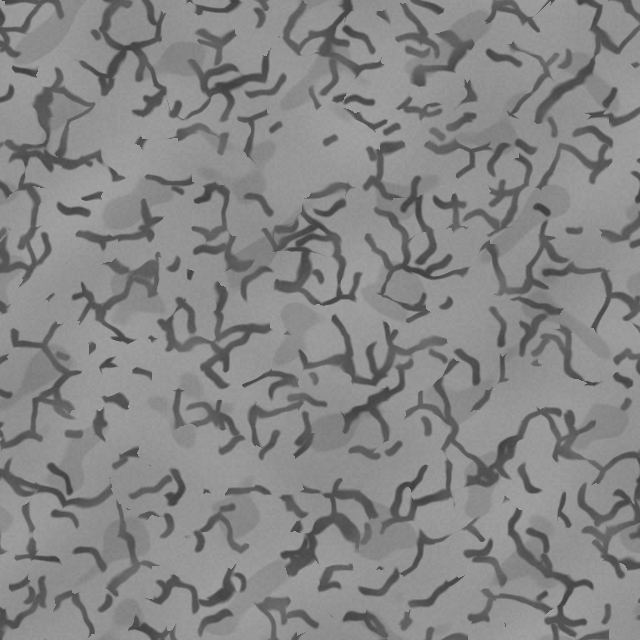
Reproduce this texture procedurally as a WebGL 1 fragment shader.

```glsl
precision highp float;

// Dark, broken worm-like flakes scattered over a mottled grey ground.
// Branching flakes are randomly kept borders of a warped cellular pattern;
// loose flakes are bent capsules, one per grid cell. Layered sines add mottling.

uniform vec2 u_resolution;

const float NET_CELLS = 17.0;
const float FLAKE_CELLS = 15.0;
const float HALF_WIDTH = 0.0054;

float hash(vec2 p) {
  vec3 q = fract(p.xyx * vec3(0.1031, 0.1030, 0.0973));
  q += dot(q, q.yzx + 33.33);
  return fract((q.x + q.y) * q.z);
}

vec2 hash2(vec2 p) {
  return vec2(hash(p + 17.3), hash(p + 71.9));
}

// Irregular sum of sines, roughly -1 to 1.
float waves(vec2 p, float seed) {
  p += 0.8 * sin(p.yx * vec2(0.73, 0.61) + seed);
  float sum = sin(dot(p, vec2(0.95, 0.37)) + seed);
  sum += sin(dot(p, vec2(-0.58, 1.13)) + seed * 1.7);
  sum += 0.7 * sin(dot(p, vec2(1.61, -1.27)) + seed * 2.3);
  sum += 0.5 * sin(dot(p, vec2(1.13, 2.41)) + seed * 3.1);
  return sum / 2.4;
}

vec2 warp(vec2 p) {
  vec2 bend = vec2(waves(p * 2.3, 1.4), waves(p * 2.3, 5.2));
  vec2 wiggle = vec2(waves(p * 5.1, 2.6), waves(p * 5.1, 8.3));
  return p + 0.19 * bend + 0.05 * wiggle;
}

vec2 sitePoint(vec2 cell) {
  return cell + 0.04 + 0.92 * hash2(cell);
}

// Distance to the nearest kept cell border, in cell units.
float brokenBorders(vec2 p, float keep) {
  vec2 base = floor(p);
  vec2 homeCell = base;
  vec2 home = vec2(0.0);
  float nearest = 9.0;
  for (int y = -1; y <= 1; y++) {
    for (int x = -1; x <= 1; x++) {
      vec2 cell = base + vec2(float(x), float(y));
      vec2 offset = sitePoint(cell) - p;
      float d = dot(offset, offset);
      if (d < nearest) {
        nearest = d;
        home = offset;
        homeCell = cell;
      }
    }
  }
  float border = 1.0;
  for (int y = -2; y <= 2; y++) {
    for (int x = -2; x <= 2; x++) {
      vec2 cell = homeCell + vec2(float(x), float(y));
      vec2 offset = sitePoint(cell) - p;
      vec2 across = offset - home;
      // The sum of both cells names the border alike from either side.
      bool kept = hash((cell + homeCell) * 1.37 + 9.1) < keep;
      if (kept && dot(across, across) > 0.0001) {
        border = min(border, dot(0.5 * (home + offset), normalize(across)));
      }
    }
  }
  return border;
}

// Distance to the nearest loose bent flake, in cell units.
float looseFlakes(vec2 p, float keep) {
  vec2 base = floor(p);
  float nearest = 1.0;
  for (int y = -1; y <= 1; y++) {
    for (int x = -1; x <= 1; x++) {
      vec2 cell = base + vec2(float(x), float(y));
      vec2 q = p - cell - hash2(cell + 31.0);
      float angle = 6.2832 * hash(cell + 5.7);
      float reach = mix(0.06, 0.50, hash(cell + 43.1));
      float bend = 2.4 * (hash(cell + 83.7) - 0.5);
      q = vec2(cos(angle) * q.x + sin(angle) * q.y, cos(angle) * q.y - sin(angle) * q.x);
      q.y += bend * (q.x * q.x - 0.1) + 0.035 * sin(q.x * 11.0 + angle);
      q.y /= sqrt(1.0 + 4.0 * bend * bend * q.x * q.x);
      float d = length(vec2(max(abs(q.x) - reach, 0.0), q.y));
      if (hash(cell + 61.3) < keep) nearest = min(nearest, d);
    }
  }
  return nearest;
}

float smoothMin(float a, float b, float blend) {
  float h = max(blend - abs(a - b), 0.0) / blend;
  return min(a, b) - 0.25 * blend * h * h;
}

void main() {
  vec2 uv = gl_FragCoord.xy / min(u_resolution.x, u_resolution.y);
  float soft = max(0.0027, 1.0 / min(u_resolution.x, u_resolution.y));

  // Flake outlines, with the network thinned away in places.
  float present = smoothstep(-0.55, -0.25, waves(uv * 42.0, 3.7));
  float netWidth = mix(-0.004, HALF_WIDTH, present);
  float network = brokenBorders(warp(uv * NET_CELLS), 0.52) / NET_CELLS - netWidth;
  float looseWidth = HALF_WIDTH + 0.0012 * waves(uv * 60.0, 6.1);
  float loose = looseFlakes(uv * FLAKE_CELLS, 0.78) / FLAKE_CELLS - looseWidth;
  float flake = 1.0 - smoothstep(-soft, soft, smoothMin(network, loose, 0.005));

  // Ground: broad mottling, small shaded patches and fine grain.
  float ground = 0.585 + 0.030 * waves(uv * 15.0, 2.2);
  float patches = smoothstep(0.42, 0.62, waves(uv * 31.0, 7.5));
  ground -= 0.055 * patches;
  float grain = hash(floor(uv * 256.0)) - 0.5;

  float ink = 0.335 + 0.065 * waves(uv * 36.0, 4.9);
  float grey = mix(ground, ink, flake) + 0.022 * grain;
  gl_FragColor = vec4(vec3(grey), 1.0);
}
```
